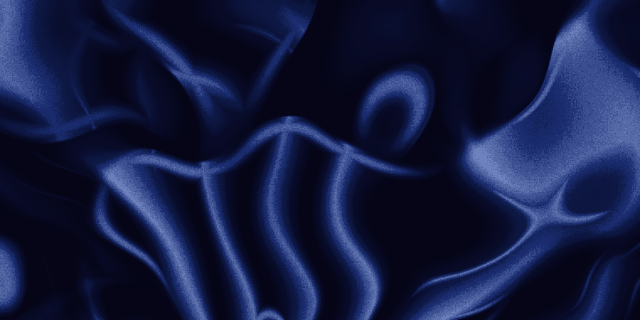
Reproduce this texture procedurally as a WebGL 1 fragment shader.

```glsl
precision highp float;
// Draped midnight-blue satin: fanned soft folds, overlapping flaps and a fine woven sheen.

uniform vec2 u_resolution;

// Cloth colours from deep shadow to highlight
const vec3 SHADOW    = vec3(0.02, 0.02, 0.09);
const vec3 DEEP_NAVY = vec3(0.03, 0.04, 0.15);
const vec3 NAVY      = vec3(0.05, 0.09, 0.26);
const vec3 ROYAL     = vec3(0.10, 0.17, 0.43);
const vec3 SHEEN     = vec3(0.23, 0.31, 0.57);
const vec3 BRIGHT    = vec3(0.33, 0.41, 0.65);
const vec3 GLINT     = vec3(0.43, 0.51, 0.75);

// Fold layout, lengths in canvas heights
const vec2  FAN_APEX     = vec2(1.0, -0.45);
const float APEX_SPREAD  = 0.9;
const float FOLD_DENSITY = 3.3;   // folds per radian of the fan
const float FOLD_BEND    = 1.25;
const int   FLAPS        = 3;
const float FLAP_LEVEL   = 0.06;
const float EDGE_SHARP   = 0.007;
const float EDGE_SOFT    = 0.16;
const float RIM_WIDTH    = 0.045;
const float SHADOW_REACH = 0.16;
const float GRAIN_SCALE  = 190.0;
const float GRAIN_AMOUNT = 0.13;
const float EXPOSURE     = 1.03;

vec2 hash2(vec2 cell) {
    vec3 h = fract(cell.xyx * vec3(0.1031, 0.1030, 0.0973));
    h += dot(h, h.yzx + 33.33);
    return fract((h.xx + h.yz) * h.zy);
}

float cornerSlope(vec2 cell, vec2 offset) {
    return dot(hash2(cell) * 2.0 - 1.0, offset);
}

// Gradient noise, roughly -0.7 to 0.7
float noise(vec2 p) {
    vec2 i = floor(p), f = p - i;
    vec2 u = f * f * f * (f * (f * 6.0 - 15.0) + 10.0);
    vec2 e = vec2(1.0, 0.0);
    float lower = mix(cornerSlope(i, f), cornerSlope(i + e, f - e), u.x);
    float upper = mix(cornerSlope(i + e.yx, f - e.yx), cornerSlope(i + 1.0, f - 1.0), u.x);
    return 1.4 * mix(lower, upper, u.y);
}

// Triangle wave whose crest leans towards one side
float leaningWave(float phase, float crest) {
    float t = fract(phase);
    return min(t / crest, (1.0 - t) / (1.0 - crest));
}

// Angle and radius around the point where the folds of a layer gather
vec2 fan(vec2 p, float seed) {
    vec2 apex = FAN_APEX;
    apex.x += APEX_SPREAD * (hash2(vec2(seed, 7.0)).x - 0.5);
    vec2 d = p - apex;
    return vec2(atan(d.x, d.y), length(d));
}

// Light on one layer of cloth: broad folds plus thin ridges
float foldLight(vec2 p, vec2 q, float seed) {
    vec2 shift = vec2(17.3, 9.1) * seed;
    float bend = noise(p * 1.35 + shift) + 0.22 * noise(p * 3.1 + shift.yx);
    float phase = q.x * FOLD_DENSITY + FOLD_BEND * bend + seed * 0.37;
    float crest = clamp(0.5 + 0.7 * noise(p * 1.1 - shift), 0.2, 0.8);
    float broad = leaningWave(phase, crest);
    broad *= 0.94 + 0.3 * noise(p * 1.9 + shift + 31.0);
    float ridge = pow(leaningWave(phase * 1.6 + 0.3 + 0.5 * bend, 0.4), 4.0);
    ridge *= smoothstep(-0.15, 0.35, noise(p * 1.4 + shift + 53.0));
    return max(broad, 0.95 * ridge);
}

// Shade ramp from light level to cloth colour
vec3 satin(float light) {
    vec3 c = mix(SHADOW, DEEP_NAVY, smoothstep(0.14, 0.395, light));
    c = mix(c, NAVY,   smoothstep(0.395, 0.585, light));
    c = mix(c, ROYAL,  smoothstep(0.585, 0.73, light));
    c = mix(c, SHEEN,  smoothstep(0.73, 0.855, light));
    c = mix(c, BRIGHT, smoothstep(0.855, 0.955, light));
    return mix(c, GLINT, smoothstep(0.955, 1.08, light));
}

void main() {
    vec2 p = gl_FragCoord.xy / u_resolution.y;
    float light = foldLight(p, fan(p, 0.0), 0.0);

    // Flaps lie over the base cloth, with a rolled rim and a soft shadow below
    for (int i = 1; i <= FLAPS; i++) {
        float seed = float(i);
        vec2 q = fan(p, seed);
        vec2 shift = vec2(23.7, 41.9) * seed;
        float level = noise(q * vec2(1.9, 1.2) + shift) + 0.12 * noise(p * 3.0 + shift) - FLAP_LEVEL;
        float openness = smoothstep(-0.1, 0.4, noise(p * 1.7 - shift));
        float edge = mix(EDGE_SHARP, EDGE_SOFT, openness);
        float cover = smoothstep(-edge, edge, level);
        float fromRim = (level - RIM_WIDTH) / RIM_WIDTH;
        float rim = exp(-fromRim * fromRim) * (1.0 - openness);
        float shade = 0.75 * exp(min(level, 0.0) / SHADOW_REACH) * (1.0 - 0.6 * openness);
        float flapLight = max(foldLight(p, q, seed), 0.9 * rim);
        light = mix(light * (1.0 - shade), flapLight, cover);
    }

    // Fine weave and faint mottling, strongest where the cloth shines
    float weave = noise(p * GRAIN_SCALE) + 0.35 * noise(p * GRAIN_SCALE * 0.3);
    light = light * EXPOSURE + GRAIN_AMOUNT * weave * light * light;
    gl_FragColor = vec4(satin(light), 1.0);
}
```
